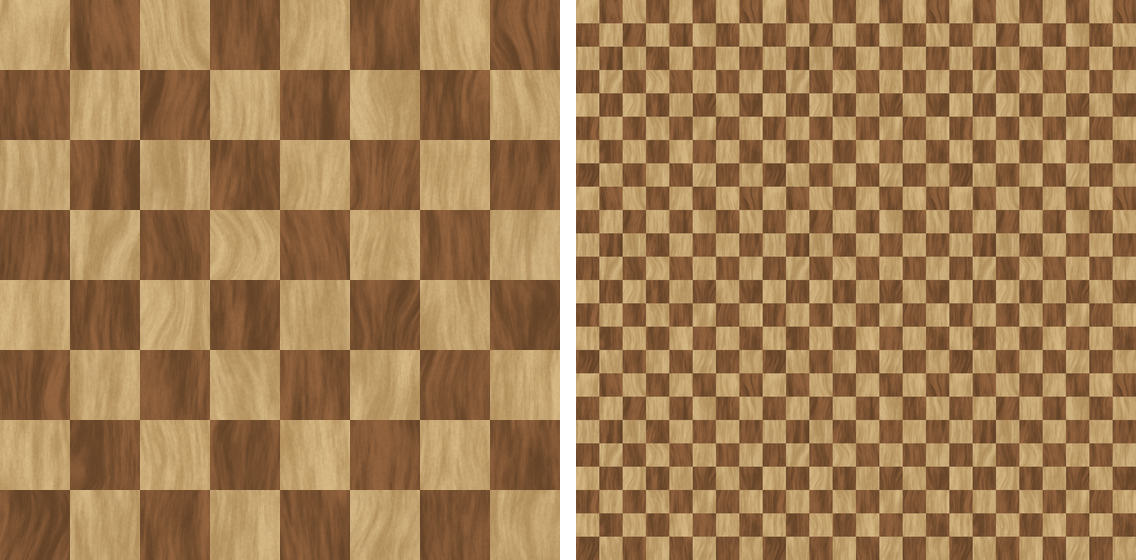
Left, the tile; right, the same tile 3 across and 3 down.
Give the GLSL for this pattern, as a three.js fragment shader.

```glsl
// Checkerboard of light and dark wooden squares with vertical grain.
varying vec2 vUv;

const float SQUARES = 8.0;
const float EDGE = 0.006; // softness of a square's border, in squares

const vec3 DARK_LOW = vec3(0.395, 0.265, 0.155);
const vec3 DARK_HIGH = vec3(0.570, 0.385, 0.240);
const vec3 LIGHT_LOW = vec3(0.695, 0.560, 0.360);
const vec3 LIGHT_HIGH = vec3(0.825, 0.710, 0.510);

float hash(vec2 p) {
  vec3 q = fract(p.xyx * vec3(0.1031, 0.1030, 0.0973));
  q += dot(q, q.yzx + 33.33);
  return fract((q.x + q.y) * q.z);
}

float noise(vec2 p) {
  vec2 i = floor(p);
  vec2 f = fract(p);
  f = f * f * (3.0 - 2.0 * f);
  float bottom = mix(hash(i), hash(i + vec2(1.0, 0.0)), f.x);
  float top = mix(hash(i + vec2(0.0, 1.0)), hash(i + vec2(1.0, 1.0)), f.x);
  return mix(bottom, top, f.y);
}

// Layers of streaks stretched along y, each finer and fainter.
float streaks(vec2 p) {
  float sum = 0.0;
  float weight = 0.42;
  vec2 scale = vec2(5.0, 0.7);
  for (int i = 0; i < 4; i++) {
    sum += weight * noise(p * scale + float(i) * 17.3);
    weight *= 0.72;
    scale *= vec2(2.1, 2.2);
  }
  return sum / 1.097;
}

// Grain brightness of one board: tilted, bent and ringed by its own seed.
float woodGrain(vec2 local, vec2 square) {
  vec2 seed = vec2(hash(square + 3.7), hash(square + 51.2));
  vec2 p = local + floor(seed * 60.0) + seed;
  float tilt = (seed.x - 0.5) * 0.22;
  float bend = (noise(p * vec2(1.3, 1.1)) - 0.5) * mix(0.15, 0.6, seed.y * seed.y);
  vec2 q = p + vec2(tilt * local.y + bend, 0.0);
  float rings = sin(q.x * 44.0 + 5.0 * noise(q * vec2(3.0, 0.8)));
  float ringStrength = 0.05 * noise(p * 2.0 + 9.0);
  return streaks(q) + rings * ringStrength;
}

// 1 on light squares, 0 on dark ones, blended across the borders.
float lightness(vec2 local, vec2 square) {
  float parity = mod(square.x + square.y, 2.0);
  vec2 border = 0.5 - abs(local - 0.5);
  return mix(0.5, parity, smoothstep(0.0, EDGE, min(border.x, border.y)));
}

void main() {
  vec2 board = vUv * SQUARES;
  vec2 square = mod(floor(board), SQUARES);
  vec2 local = fract(board);

  // Streaky grain
  float grain = smoothstep(0.18, 0.82, woodGrain(local, square));
  vec3 dark = mix(DARK_LOW, DARK_HIGH, grain);
  vec3 light = mix(LIGHT_LOW, LIGHT_HIGH, grain);
  vec3 color = mix(dark, light, lightness(local, square));

  // Fine speckle and a slight tone change from square to square
  float speckle = noise(local * vec2(46.0, 34.0) + square * 53.0) - 0.5;
  float tone = hash(square + 87.4) - 0.5;
  color *= 1.0 + 0.055 * speckle + 0.03 * tone;

  gl_FragColor = vec4(color, 1.0);
}
```
